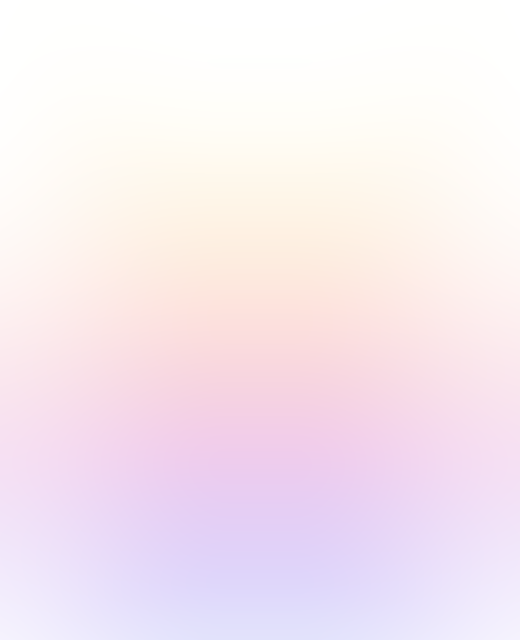
Reproduce this background procedurally as a Shadertoy shader.

```glsl
// Soft pastel glow: white melting through cream, peach and pink into lavender.

const int   LAST_STOP  = 10;                    // ramp runs top (0) to bottom (10)
const vec3  PAPER      = vec3(1.0);
const float GLOW_DEPTH = 0.70;                  // where the sides glow most, from the top
const float GLOW_REACH = 0.35;                  // vertical spread of the side glow
const float SIDE_GLOW  = 0.60;                  // strongest glow left at the side edges
const vec2  SIDE_FADE  = vec2(0.06, 0.55);      // distance from centre: start, end
const float PINK_DEPTH = 0.66;                  // bands squeeze toward this depth
const float BAND_BEND  = 0.25;                  // how strongly they squeeze at the sides

const vec3 RAMP[11] = vec3[11](
    vec3(1.000, 1.000, 1.000),   // white
    vec3(0.998, 0.998, 0.992),
    vec3(1.000, 0.991, 0.965),   // cream
    vec3(0.997, 0.966, 0.916),
    vec3(0.993, 0.929, 0.878),   // peach
    vec3(0.989, 0.880, 0.867),
    vec3(0.966, 0.832, 0.879),   // rose
    vec3(0.941, 0.802, 0.921),   // orchid
    vec3(0.898, 0.808, 0.957),
    vec3(0.875, 0.835, 0.980),   // lavender
    vec3(0.886, 0.886, 0.986));

vec3 rampStop(int i) {
    return RAMP[clamp(i, 0, LAST_STOP)];
}

// Catmull-Rom blend, so no band shows a crease
vec3 rampColor(float depth) {
    float s = clamp(depth, 0.0, 1.0) * float(LAST_STOP);
    int   i = int(floor(s));
    float f = s - float(i);
    vec3 a = rampStop(i - 1), b = rampStop(i);
    vec3 c = rampStop(i + 1), d = rampStop(i + 2);
    return b + 0.5 * f * (c - a + f * (2.0 * a - 5.0 * b + 4.0 * c - d
             + f * (3.0 * (b - c) + d - a)));
}

void mainImage(out vec4 fragColor, in vec2 fragCoord) {
    vec2  uv    = fragCoord / iResolution.xy;
    float depth = 1.0 - uv.y;
    float side  = smoothstep(SIDE_FADE.x, SIDE_FADE.y, abs(uv.x - 0.5));

    // Colour bands arch around the pink layer
    float bent = mix(depth, PINK_DEPTH, BAND_BEND * side);

    // The glow thins out toward the side edges and corners
    float offset   = (depth - GLOW_DEPTH) / GLOW_REACH;
    float sideGlow = SIDE_GLOW * exp(-offset * offset);
    float glow     = mix(1.0, sideGlow, side);

    vec3 color = mix(PAPER, rampColor(bent), glow);
    fragColor = vec4(clamp(color, 0.0, 1.0), 1.0);
}
```
